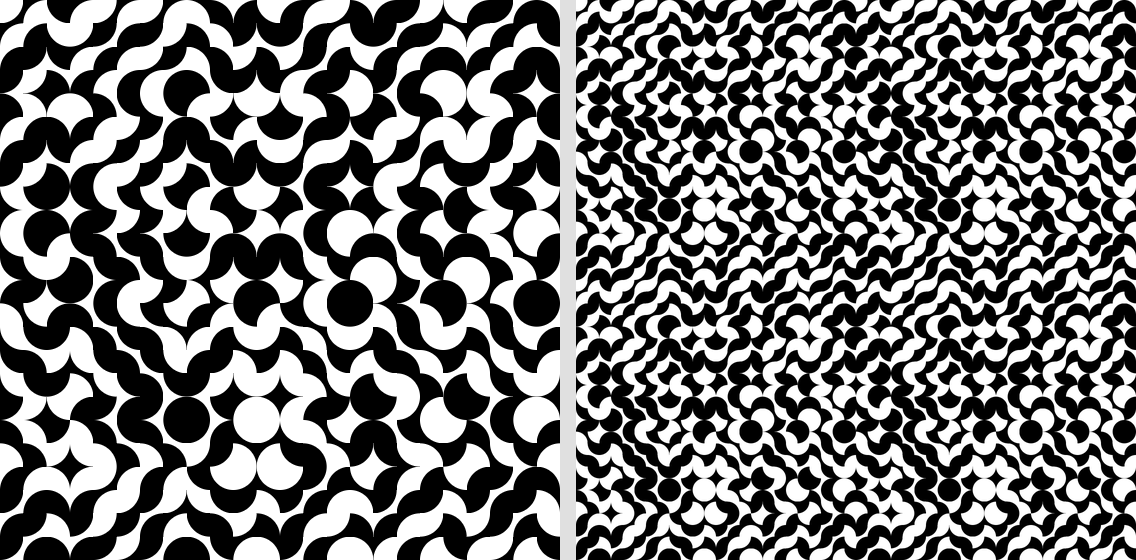
Left, the tile; right, the same tile 2 across and 2 down.
Reproduce this pattern procedurally as a WebGL 1 fragment shader.

```glsl
precision highp float;
// Two-tone curved Truchet weave: every cell is split by a quarter circle as
// wide as the cell. One bit per row and per column sets the colours of the cell
// sides, so neighbours always agree; a cell hash picks which colour bulges.

uniform vec2 u_resolution;

const float CELLS = 24.0;              // cells per side; even, so the sides wrap
const float COLUMN_PHASE = 0.252;      // seeds of the column and row bits
const float ROW_PHASE = 0.0;
const float BIT_CHIRP = 0.618034;      // irrational step of the bit sequence
const float BLACK_BULGE_SHARE = 0.53;  // share of cells with a black quarter disc
const vec3 BLACK = vec3(0.0);
const vec3 WHITE = vec3(1.0);

// Irregular 0/1 sequence from a quadratic phase.
float lineBit(float index, float phase) {
    return step(0.5, fract(index * index * BIT_CHIRP - phase));
}

float cellHash(vec2 cell) {
    return fract(sin(dot(cell, vec2(12.9898, 78.233))) * 43758.5);
}

void main() {
    vec2 grid = gl_FragCoord.xy / u_resolution * CELLS;
    vec2 cell = mod(floor(grid), CELLS);
    vec2 local = fract(grid);

    // Side colours alternate along each line; opposite sides always differ.
    float leftIsWhite = mod(cell.x + lineBit(cell.y, ROW_PHASE), 2.0);
    float bottomIsWhite = mod(cell.y + lineBit(cell.x, COLUMN_PHASE), 2.0);
    vec2 whiteCorner = 1.0 - vec2(leftIsWhite, bottomIsWhite);

    // The quarter disc sits on the white corner or on the opposite black one.
    float blackBulges = step(cellHash(cell), BLACK_BULGE_SHARE);
    vec2 center = mix(whiteCorner, 1.0 - whiteCorner, blackBulges);
    float inside = 1.0 - length(local - center);

    // Edge smoothed over one pixel.
    float pixelsPerCell = min(u_resolution.x, u_resolution.y) / CELLS;
    float disc = clamp(0.5 + inside * pixelsPerCell, 0.0, 1.0);
    float white = mix(disc, 1.0 - disc, blackBulges);

    gl_FragColor = vec4(mix(BLACK, WHITE, white), 1.0);
}
```
